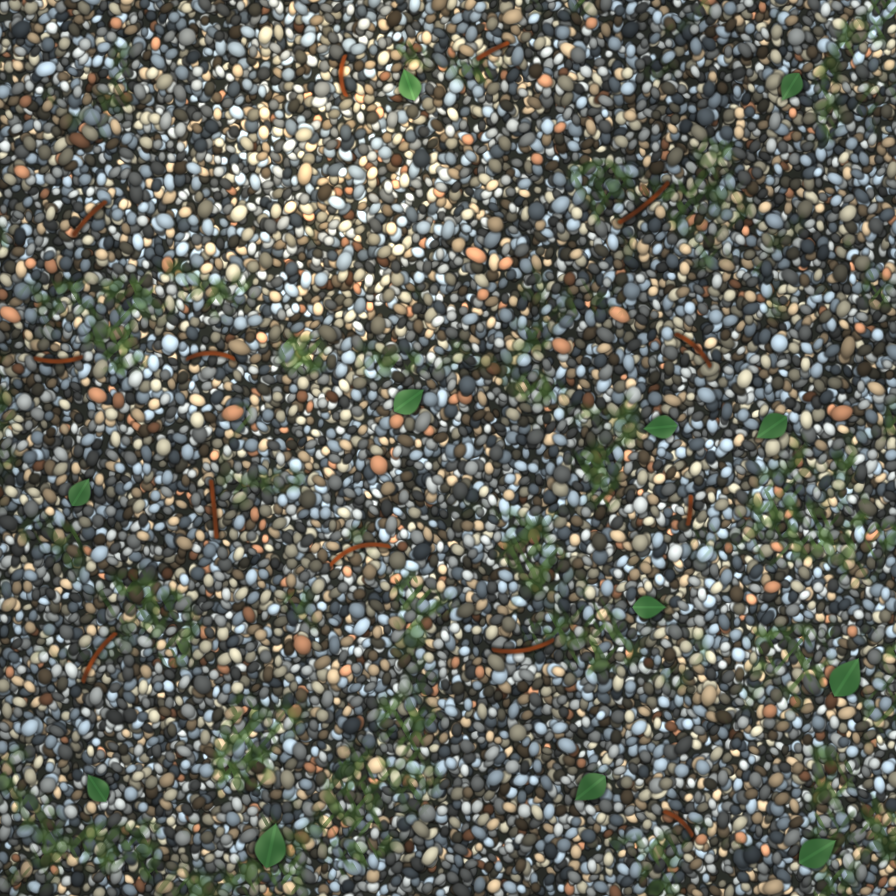
Give the GLSL for this texture, as a WebGL 1 fragment shader.

```glsl
precision highp float;
// Fine mixed gravel with fallen leaves, curled twigs and sparse grass.
// Layers of jittered, rotated ellipses overlap with soft contact shadows;
// litter is scattered on coarse grids and a warm patch of sun lights the top.
uniform vec2 u_resolution;

#define PEBBLE_CELLS 66.0
#define EDGE_BLUR 0.0018
#define SHADOW_DEPTH 0.55
#define BRIGHTNESS 1.0
#define LEAF_CELLS 5.0
#define LEAF_CHANCE 0.28
#define LEAF_LENGTH 0.026
#define TWIG_CELLS 6.0
#define TWIG_CHANCE 0.32
#define GRASS_AMOUNT 0.65
#define SUN_CENTER vec2(0.38, 0.87)
#define SUN_GAIN 0.38

float hash(vec2 p) {
  return fract(sin(dot(p, vec2(127.1, 311.7))) * 43758.5453);
}

vec2 hash2(vec2 p) {
  return vec2(hash(p), hash(p + 41.3));
}

float noise(vec2 p) {
  vec2 i = floor(p), f = fract(p);
  f = f * f * (3.0 - 2.0 * f);
  return mix(mix(hash(i), hash(i + vec2(1.0, 0.0)), f.x),
             mix(hash(i + vec2(0.0, 1.0)), hash(i + vec2(1.0, 1.0)), f.x), f.y);
}

vec2 rotate(vec2 p, float angle) {
  float c = cos(angle), s = sin(angle);
  return vec2(c * p.x + s * p.y, c * p.y - s * p.x);
}

// Mostly neutral greys, with slate, tan, olive and a few rusty stones
vec3 stoneColor(vec2 key) {
  float tone = mix(0.22, 0.94, pow(hash(key + 3.7), 1.25));
  float kind = hash(key + 8.1);
  vec3 tint = vec3(0.98, 1.01, 1.0);
  if (kind < 0.28) tint = vec3(0.91, 1.01, 1.08);
  else if (kind < 0.46) tint = vec3(1.03, 1.0, 0.87);
  else if (kind < 0.60) tint = vec3(1.12, 0.99, 0.80);
  else if (kind < 0.64) tint = vec3(1.25, 0.90, 0.68);
  return tone * tint;
}

// Draws one layer of stones over the colour below
vec3 addPebbles(vec3 color, vec2 p, float cells, float cover, float seed) {
  vec2 g = p * cells, home = floor(g);
  for (int y = -1; y <= 1; y++) {
    for (int x = -1; x <= 1; x++) {
      vec2 cell = home + vec2(float(x), float(y));
      vec2 key = cell + seed;
      if (hash(key + 5.9) > cover) continue;
      vec2 offset = g - cell - 0.15 - 0.7 * hash2(key);
      vec2 shape = hash2(key + 17.3);
      float size = mix(0.34, 0.54, shape.x);
      float stretch = mix(1.02, 1.3, shape.y);
      float angle = 1.57 + 2.6 * (hash(key + 29.7) - 0.5);
      vec2 q = rotate(offset, angle) / (size * vec2(stretch, 1.0 / stretch));
      float r = length(q) + 0.12 * (noise(q * 1.6 + key) - 0.5);
      float soft = EDGE_BLUR * cells / size;
      float shade = 1.08 - 0.36 * min(r * r, 1.2) + 0.18 * offset.y / size;
      color *= 1.0 - SHADOW_DEPTH * (1.0 - smoothstep(0.75, 1.45, r));
      color = mix(color, stoneColor(key) * shade, 1.0 - smoothstep(1.0 - soft, 1.0 + soft, r));
    }
  }
  return color;
}

// Thin crossing blades inside irregular clumps, denser toward the lower right
vec3 addGrass(vec3 color, vec2 p) {
  float clump = noise(p * 15.0 + 6.0) * 0.7 + noise(p * 37.0) * 0.3;
  clump = smoothstep(0.60, 0.80, clump + 0.10 * (p.x - p.y));
  float blades = max(noise(rotate(p, 0.5) * vec2(210.0, 55.0)),
                     noise(rotate(p, -0.7) * vec2(190.0, 50.0) + 30.0));
  vec3 green = mix(vec3(0.12, 0.20, 0.09), vec3(0.36, 0.50, 0.24), noise(p * 120.0));
  return mix(color, green, GRASS_AMOUNT * clump * smoothstep(0.45, 0.8, blades));
}

vec3 addTwigs(vec3 color, vec2 p) {
  vec2 cell = floor(p * TWIG_CELLS);
  vec2 key = cell + 71.0;
  if (hash(key) > TWIG_CHANCE) return color;
  vec2 center = (cell + 0.3 + 0.4 * hash2(key + 2.0)) / TWIG_CELLS;
  vec2 q = rotate(p - center, 6.28 * hash(key + 4.0));
  q.y -= 22.0 * (hash(key + 6.0) - 0.5) * (q.x * q.x - 0.0003);
  float halfLength = mix(0.014, 0.034, hash(key + 9.0));
  float d = length(vec2(max(abs(q.x) - halfLength, 0.0), q.y)) - 0.0025;
  vec3 bark = mix(vec3(0.30, 0.17, 0.11), vec3(0.58, 0.28, 0.13), noise(p * 90.0));
  color *= 1.0 - 0.4 * (1.0 - smoothstep(0.0, 0.005, d));
  return mix(color, bark, 1.0 - smoothstep(-EDGE_BLUR, EDGE_BLUR, d));
}

// Pointed leaf with a broad base and a faint midrib
vec3 addLeaves(vec3 color, vec2 p) {
  vec2 cell = floor(p * LEAF_CELLS);
  vec2 key = cell + 133.0;
  if (hash(key) > LEAF_CHANCE) return color;
  vec2 center = (cell + 0.22 + 0.56 * hash2(key + 3.0)) / LEAF_CELLS;
  float size = LEAF_LENGTH * mix(0.65, 1.05, hash(key + 5.0));
  vec2 q = rotate(p - center, 6.28 * hash(key + 7.0)) / size;
  float width = 0.66 * (1.0 - q.x * q.x) * (1.0 - 0.38 * q.x);
  float d = max(abs(q.y) - width, abs(q.x) - 1.0) * size;
  vec3 green = mix(vec3(0.20, 0.37, 0.20), vec3(0.36, 0.53, 0.33), noise(q * 1.5 + key));
  green *= 1.0 + 0.15 * (1.0 - smoothstep(0.02, 0.12, abs(q.y)));
  color *= 1.0 - 0.45 * (1.0 - smoothstep(0.0, 0.006, d));
  return mix(color, green, 1.0 - smoothstep(-EDGE_BLUR, EDGE_BLUR, d));
}

void main() {
  vec2 p = gl_FragCoord.xy / min(u_resolution.x, u_resolution.y);
  vec3 color = vec3(0.17, 0.18, 0.16);
  color = addPebbles(color, p, PEBBLE_CELLS * 1.3, 1.0, 11.0);
  color = addPebbles(color, p, PEBBLE_CELLS * 1.15, 0.85, 211.0);
  color = addPebbles(color, p, PEBBLE_CELLS, 0.5, 433.0);
  color = addPebbles(color, p, PEBBLE_CELLS * 0.78, 0.10, 677.0);
  color = addGrass(color, p);
  color = addTwigs(color, p);
  color = addLeaves(color, p);

  // Uneven daylight and the sunlit patch
  vec2 toSun = (p - SUN_CENTER) * vec2(6.5, 4.2);
  float sun = exp(-dot(toSun, toSun));
  color *= BRIGHTNESS * (0.88 + 0.24 * noise(p * 5.0));
  color *= 1.0 + SUN_GAIN * sun * vec3(1.15, 1.0, 0.78);
  gl_FragColor = vec4(clamp(color, 0.0, 1.0), 1.0);
}
```
